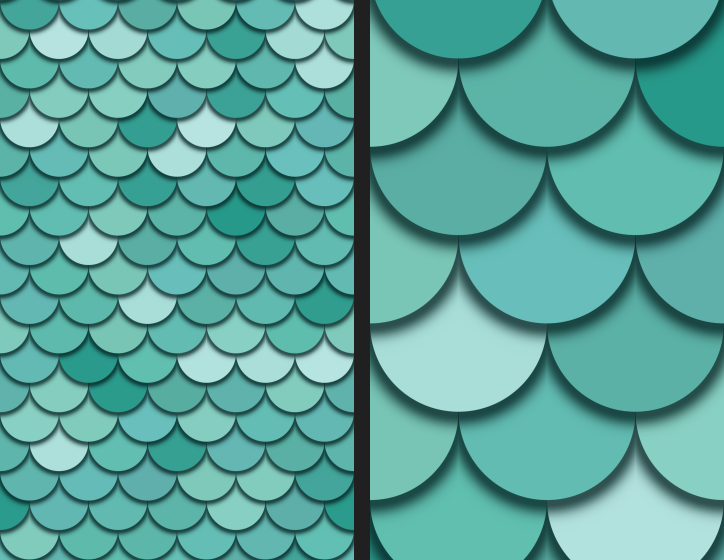
Left, the full canvas; right, a detail of the centre.
Give the GLSL for this pattern, as a WebGL 1 fragment shader.

```glsl
precision highp float;
// Overlapping fish scales in teal: staggered rows of discs, painted from the
// lower rows up so that each row hangs over the next and shades it.
// A hash per scale picks its tone; the columns wrap from side to side.

uniform vec2 u_resolution;

#define SCALES_ACROSS 6.0
#define ROW_STEP 0.499        // row spacing, in scale widths
#define RADIUS 0.5
#define SHADOW_DROP 0.022     // downward shift of the shadow
#define SHADOW_WIDTH 0.062
#define SHADOW_STRENGTH 0.76
#define PALE_SHARE 0.09
#define LIGHT_SHARE 0.27
#define DEEP_SHARE 0.13
#define SHADOW_COLOR vec3(0.02, 0.14, 0.14)

// Sine-free hash of a scale's cell, three values in 0..1
vec3 hash3(vec2 cell) {
  vec3 p = fract(cell.xyx * vec3(0.1031, 0.1030, 0.0973) + 0.137);
  p += dot(p, p.yxz + 33.33);
  return fract((p.xxy + p.yzz) * p.zyx);
}

// Mostly mid teal, with some light, pale and deep scales
vec3 scaleColor(vec2 cell) {
  vec3 h = hash3(cell);
  vec3 green = vec3(0.36, 0.72, 0.66);
  vec3 blue = vec3(0.40, 0.73, 0.72);
  vec3 color = mix(green, blue, h.y) * mix(0.94, 1.04, h.z);
  if (h.x < PALE_SHARE) {
    color = mix(vec3(0.62, 0.85, 0.82), vec3(0.73, 0.90, 0.89), h.y);
  } else if (h.x < LIGHT_SHARE) {
    color = mix(vec3(0.47, 0.77, 0.71), vec3(0.54, 0.82, 0.77), h.y);
  } else if (h.x > 1.0 - DEEP_SHARE) {
    color = mix(vec3(0.15, 0.60, 0.54), vec3(0.27, 0.65, 0.61), h.z);
  }
  return color;
}

// Lays one row of scales and its soft shadow over the colour beneath
vec3 paintRow(vec3 below, vec2 p, float row, float pixel) {
  float stagger = 0.5 * mod(row, 2.0);
  float column = floor(p.x - stagger);
  vec2 center = vec2(column + stagger + 0.5, row * ROW_STEP);
  vec2 local = p - center;

  float shadowDist = length(local - vec2(0.0, SHADOW_DROP)) - RADIUS;
  float falloff = max(shadowDist, 0.0) / SHADOW_WIDTH;
  float shadow = SHADOW_STRENGTH * exp(-falloff * falloff);
  vec3 color = mix(below, SHADOW_COLOR, shadow);

  float edge = length(local) - RADIUS;
  float cover = 1.0 - smoothstep(-0.7 * pixel, 0.7 * pixel, edge);
  vec2 cell = vec2(mod(column, SCALES_ACROSS), row);
  return mix(color, scaleColor(cell), cover);
}

void main() {
  // Scale widths as units, y running down from the top edge
  float pixel = SCALES_ACROSS / u_resolution.x;
  vec2 p = vec2(gl_FragCoord.x, u_resolution.y - gl_FragCoord.y) * pixel;
  float row = floor(p.y / ROW_STEP);

  // Lowest row first, the row above last
  vec3 color = SHADOW_COLOR;
  for (int i = 0; i < 4; i++) {
    color = paintRow(color, p, row + 2.0 - float(i), pixel);
  }
  gl_FragColor = vec4(color, 1.0);
}
```
